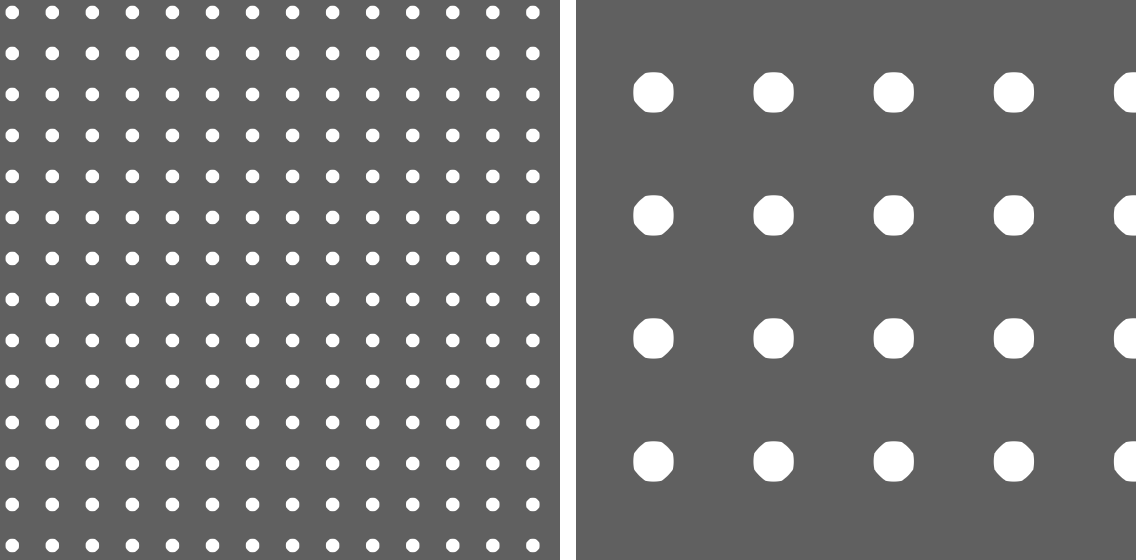
Left: the whole. Right: its middle third, enlarged.
Reproduce this pattern procedurally as a WebGL 1 fragment shader.

```glsl
precision highp float;
// Regular grid of small white, slightly faceted dots on flat dark grey.

uniform vec2 u_resolution;

const vec2 DOT_PITCH = vec2(0.07151, 0.07322);    // spacing across and up
const vec2 FIRST_CENTER = vec2(0.0219, 0.0259);   // lower left dot
const float DOT_RADIUS = 0.0120;
const float FACETING = 0.5;                       // 0 = circle, 1 = octagon
const vec3 GROUND_COLOR = vec3(0.378);
const vec3 DOT_COLOR = vec3(1.0);

// Offset from the nearest dot center
vec2 repeatGrid(vec2 p) {
    vec2 cell = (p - FIRST_CENTER) / DOT_PITCH;
    return (fract(cell + 0.5) - 0.5) * DOT_PITCH;
}

// Signed distance to a dot between a circle and a flat-topped octagon
float dotDistance(vec2 p) {
    vec2 q = abs(p);
    float octagon = max(max(q.x, q.y), (q.x + q.y) * sqrt(0.5));
    return mix(length(p), octagon, FACETING) - DOT_RADIUS;
}

void main() {
    vec2 uv = gl_FragCoord.xy / u_resolution;
    float pixel = 1.0 / min(u_resolution.x, u_resolution.y);

    // Edge smoothing one pixel wide
    float d = dotDistance(repeatGrid(uv));
    float coverage = clamp(0.5 - d / pixel, 0.0, 1.0);

    gl_FragColor = vec4(mix(GROUND_COLOR, DOT_COLOR, coverage), 1.0);
}
```
